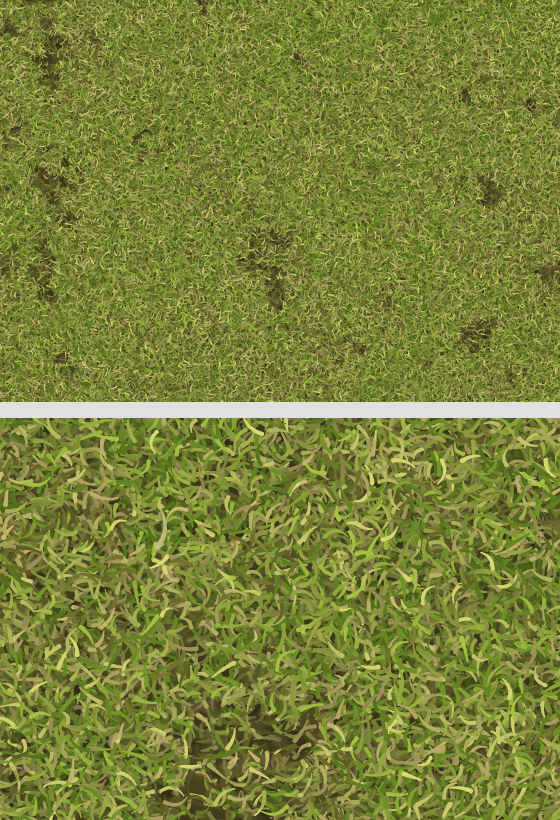
Top, the full canvas; bottom, a detail of the centre.
This texture is drawn by a Shadertoy shader. Its source:

```glsl
// A worn lawn seen from above: layers of short, randomly turned grass blades
// are painted over soil. Smooth cellular noise decides which patches are lush,
// dry or bare, and so shifts the share of each blade colour.

const vec3 SOIL        = vec3(0.34, 0.31, 0.15);
const vec3 BROWN       = vec3(0.39, 0.38, 0.16);
const vec3 TAN         = vec3(0.61, 0.56, 0.34);
const vec3 PALE_GREEN  = vec3(0.66, 0.66, 0.35);
const vec3 OLIVE       = vec3(0.50, 0.53, 0.23);
const vec3 GREEN       = vec3(0.50, 0.59, 0.20);
const vec3 DARK_GREEN  = vec3(0.35, 0.46, 0.12);
const vec3 DRY_STALK   = vec3(0.80, 0.75, 0.56);

const int   LAYERS      = 7;
const float BLADE_CELL  = 0.0125;  // grid step, in canvas heights
const float BLADE_WIDTH = 0.0018;  // half width at the root
const float STALK_CELL  = 0.13;
const float STALK_SHARE = 0.12;
const float LOW_LIGHT   = 0.70;    // brightness of the lowest layer
const float TOP_LIGHT   = 1.13;    // brightness of the top layer
const float TAU         = 6.2831853;

vec4 hash4(vec2 p) {
    vec4 q = fract(p.xyxy * vec4(0.1031, 0.1030, 0.0973, 0.1099));
    q += dot(q, q.wzxy + 33.33);
    return fract((q.xxyz + q.yzzw) * q.zywx);
}

mat2 turn(float a) {
    float c = cos(a), s = sin(a);
    return mat2(c, s, -s, c);
}

// Smooth cellular noise, from -1 to 1
float patches(vec2 p) {
    vec2 cell = floor(p);
    float sum = 0.0, total = 0.0;
    for (int y = -1; y <= 1; y++)
    for (int x = -1; x <= 1; x++) {
        vec2 id = cell + vec2(x, y);
        vec4 h = hash4(id);
        vec2 d = id + h.xy - p;
        float weight = exp(-6.0 * dot(d, d));
        sum += weight * h.z;
        total += weight;
    }
    return 2.0 * sum / total - 1.0;
}

// Coverage of a tapered, slightly bent blade centred on the origin
float blade(vec2 p, float angle, float halfLength, float halfWidth, float bend, float pixel) {
    p = turn(-angle) * p;
    float along = clamp(p.x / halfLength, -1.0, 1.0);
    p.y -= bend * halfLength * (along * along - 0.4);
    float d = length(vec2(p.x - along * halfLength, p.y));
    float width = halfWidth * (0.75 - 0.35 * along);
    return clamp((width - d) / pixel + 0.5, 0.0, 1.0);
}

// Blade colours ordered from dry to lush, stepped by their shares
vec3 bladeColour(float u) {
    vec3 c = mix(BROWN, TAN, step(0.10, u));
    c = mix(c, PALE_GREEN, step(0.21, u));
    c = mix(c, OLIVE, step(0.38, u));
    c = mix(c, GREEN, step(0.61, u));
    return mix(c, DARK_GREEN, step(0.81, u));
}

void mainImage(out vec4 fragColor, in vec2 fragCoord) {
    float pixel = 1.0 / iResolution.y;
    vec2 p = fragCoord * pixel;
    vec2 uv = fragCoord / iResolution.xy;

    // Growth: broad areas, clumps and tufts, with a lusher belt on the right
    float belt = exp(-30.0 * pow(uv.x - 0.80, 2.0)) * smoothstep(0.0, 0.7, uv.y);
    float lush = 0.45 * patches(p * 2.3 + 7.0) + 0.65 * patches(p * 9.0 + 21.0)
               + 0.55 * patches(p * 27.0 + 53.0) + 0.55 * belt - 0.12;
    float bareness = patches(p * 12.0 + 90.0) + 0.4 * patches(p * 41.0 + 130.0);
    float bare = smoothstep(0.55, 1.0, bareness - 0.25 * lush);
    lush -= 0.9 * bare;

    // Grass, from the lowest layer to the top
    vec3 colour = SOIL * (0.85 + 0.3 * patches(p * 95.0));
    for (int i = 0; i < LAYERS; i++) {
        float layer = float(i);
        float light = mix(LOW_LIGHT, TOP_LIGHT, layer / float(LAYERS - 1));
        vec2 q = turn(0.4 + layer * 0.9) * p / BLADE_CELL + layer * 37.7;
        vec2 cell = floor(q);
        for (int y = -1; y <= 1; y++)
        for (int x = -1; x <= 1; x++) {
            vec2 id = cell + vec2(x, y);
            vec4 place = hash4(id + layer * 211.0);
            vec4 look = hash4(id + layer * 173.0 + 619.0);
            vec2 d = (q - id - place.xy) * BLADE_CELL;
            float halfLength = BLADE_CELL * mix(0.35, 0.88, place.w);
            float cover = blade(d, place.z * TAU, halfLength, BLADE_WIDTH, look.z - 0.5, pixel);
            cover *= smoothstep(bare * 0.8 - 0.1, bare * 0.8, look.w);
            float u = pow(look.x, exp2(-lush));
            vec3 tint = bladeColour(u) * light * mix(0.84, 1.16, look.y);
            colour = mix(colour, tint, cover);
        }
    }

    // A few pale dry stalks lying on top
    vec2 s = p / STALK_CELL;
    vec4 place = hash4(floor(s) + 411.0);
    vec2 d = (fract(s) - 0.3 - 0.4 * place.xy) * STALK_CELL;
    float stalk = blade(d, place.z * TAU, STALK_CELL * 0.12, 0.0022, 0.3, pixel);
    colour = mix(colour, DRY_STALK, 0.85 * stalk * step(place.w, STALK_SHARE));

    fragColor = vec4(clamp(colour, 0.0, 1.0), 1.0);
}
```
